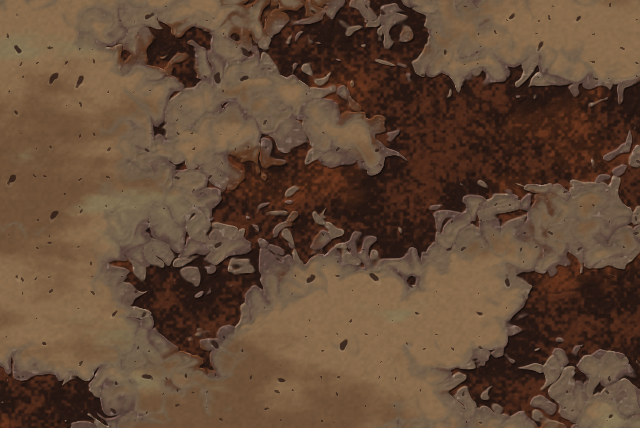
A WebGL 2 fragment shader for this texture:

```glsl
#version 300 es
precision highp float;
// Weathered cream paint flaking off rusted metal. Warped fractal noise decides
// where paint is lost, cell distances give the flakes lobed rims, and a height
// difference toward the light shades the rims, flakes and grain.

#define DAMAGE_SCALE vec2(3.0, 4.6)
#define RUST_LEVEL 0.582
#define RIM_WIDTH 0.012
#define HALO_WIDTH 0.085
#define FLAKE_SCALE 21.0
#define FLAKE_BITE 0.17
#define PIT_SCALE 13.0
#define PIT_SHARE 0.26
#define LIGHT_STEP vec2(-0.0022, 0.0032)
#define RELIEF 0.42

uniform vec2 u_resolution;
out vec4 fragColor;

const vec3 CREAM = vec3(0.53, 0.415, 0.295);
const vec3 TAN = vec3(0.425, 0.312, 0.215);
const vec3 GREY = vec3(0.43, 0.36, 0.285);
const vec3 MAUVE = vec3(0.35, 0.265, 0.23);
const vec3 PALE = vec3(0.50, 0.46, 0.34);
const vec3 STAIN = vec3(0.34, 0.19, 0.10);
const vec3 RUST = vec3(0.30, 0.16, 0.10);
const vec3 DARK = vec3(0.15, 0.09, 0.07);

float hash(vec2 p) {
  return fract(sin(dot(p, vec2(127.1, 311.7))) * 43758.5);
}

float noise(vec2 p) {
  vec2 i = floor(p), f = fract(p);
  f = f * f * (3.0 - 2.0 * f);
  return mix(mix(hash(i), hash(i + vec2(1, 0)), f.x),
             mix(hash(i + vec2(0, 1)), hash(i + vec2(1, 1)), f.x), f.y);
}

float fbm(vec2 p) {
  float sum = 0.0, amp = 0.5, total = 0.0;
  for (int i = 0; i < 6; i++) {
    sum += amp * noise(p);
    total += amp;
    amp *= 0.55;
    p = mat2(1.6, 1.1, -1.1, 1.6) * p + 17.3;
  }
  return sum / total;
}

// Distance to the nearest flake centre, and that flake's random tone.
vec2 flake(vec2 p) {
  vec2 cell = floor(p), best = vec2(9.0, 0.0);
  for (int y = -1; y <= 1; y++)
    for (int x = -1; x <= 1; x++) {
      vec2 c = cell + vec2(x, y);
      float d = length(c + vec2(hash(c), hash(c + 41.7)) - p);
      if (d < best.x) best = vec2(d, hash(c + 9.3));
    }
  return best;
}

// x: damage, y: height, z: flake tone
vec3 surface(vec2 p) {
  vec2 warp = vec2(noise(p * 24.0), noise(p * 24.0 + 50.0)) - 0.5;
  vec2 f = flake(p * FLAKE_SCALE + warp * 1.3);
  float damage = fbm(p * DAMAGE_SCALE + warp * 0.1 + 3.7);
  damage += FLAKE_BITE * (f.x - 0.42) + 0.045 * (p.x - 0.75);
  float paint = 1.0 - smoothstep(-RIM_WIDTH, RIM_WIDTH, damage - RUST_LEVEL);
  float halo = smoothstep(RUST_LEVEL - 1.6 * HALO_WIDTH, RUST_LEVEL, damage);
  float grain = noise(p * 95.0) * 0.6 + noise(p * 190.0) * 0.4;
  float dome = smoothstep(0.65, 0.3, f.x) * halo;
  return vec3(damage, paint + 0.5 * dome + grain * (0.16 + 0.55 * halo), f.y);
}

// x: darkness of small chips, y: bright rim beside them
vec2 pits(vec2 p) {
  vec2 c = floor(p), q = fract(p) - 0.35 - 0.3 * vec2(hash(c + 5.1), hash(c + 8.6));
  float a = 6.2832 * hash(c + 2.4), size = mix(0.04, 0.2, pow(hash(c + 7.7), 2.0));
  float present = step(1.0 - PIT_SHARE, hash(c + 1.9));
  vec2 r = mat2(cos(a), sin(a), -sin(a), cos(a)) * q;
  float d = length(r * vec2(1.0, 2.0)) + 0.13 * (noise(p * 9.0) - 0.5) - size;
  float rim = smoothstep(0.07, 0.0, abs(d - 0.05)) * smoothstep(0.0, 0.1, -q.y);
  return present * vec2(smoothstep(0.04, -0.04, d), rim);
}

void main() {
  vec2 p = gl_FragCoord.xy / u_resolution.y;
  vec3 s = surface(p);
  float slope = clamp(s.y - surface(p + LIGHT_STEP).y, -1.0, 1.0);
  float grain = noise(p * 130.0);

  // Paint: level streaks of cream and tan, with a few pale worn bands
  float streak = fbm(p * vec2(2.2, 7.0) + 21.0);
  float mottle = fbm(p * 9.0 + 60.0);
  vec3 color = mix(CREAM, TAN, smoothstep(0.44, 0.64, streak * 0.7 + mottle * 0.3));
  color = mix(color, PALE, 0.65 * smoothstep(0.63, 0.75, fbm(p * vec2(3.0, 8.0) + 90.0)));

  // Greyed and mauve margins, with single flakes keeping a lighter tone
  float margin = s.x - RUST_LEVEL + 0.06 * (mottle - 0.5);
  color = mix(color, GREY, 0.85 * smoothstep(-2.0 * HALO_WIDTH, -HALO_WIDTH, margin));
  float mauve = smoothstep(-HALO_WIDTH, -0.3 * HALO_WIDTH, margin);
  color = mix(color, MAUVE, mauve * mix(0.35, 1.0, smoothstep(0.75, 0.4, s.z)));
  float seep = smoothstep(0.56, 0.68, fbm(p * 7.0 + 130.0));
  color = mix(color, STAIN, 0.8 * seep * smoothstep(-1.1 * HALO_WIDTH, -0.2 * HALO_WIDTH, margin));
  color += 0.09 * mauve * smoothstep(0.74, 0.95, noise(p * 115.0 + 7.0));

  // Bare rust: dark crust broken by redder patches
  float crust = fbm(p * 13.0 + 200.0) * 0.7 + grain * 0.3;
  vec3 metal = mix(DARK, RUST, smoothstep(0.40, 0.66, crust));
  metal += vec3(0.09, 0.04, 0.01) * smoothstep(0.56, 0.7, fbm(p * 5.0 + 240.0));
  float bare = smoothstep(-RIM_WIDTH, RIM_WIDTH, s.x - RUST_LEVEL);
  color = mix(color, metal, bare);

  // Small chips at two sizes, then relief and fine grain
  vec2 chip = max(pits(p * PIT_SCALE), 0.8 * pits(p * PIT_SCALE * 2.3 + 31.0));
  color = mix(color, DARK * 1.1, 0.8 * chip.x * (1.0 - bare));
  color += 0.05 * chip.y * (1.0 - bare);
  color *= 1.0 + RELIEF * slope + 0.07 * (grain - 0.5);
  fragColor = vec4(clamp(color, 0.0, 1.0), 1.0);
}
```
